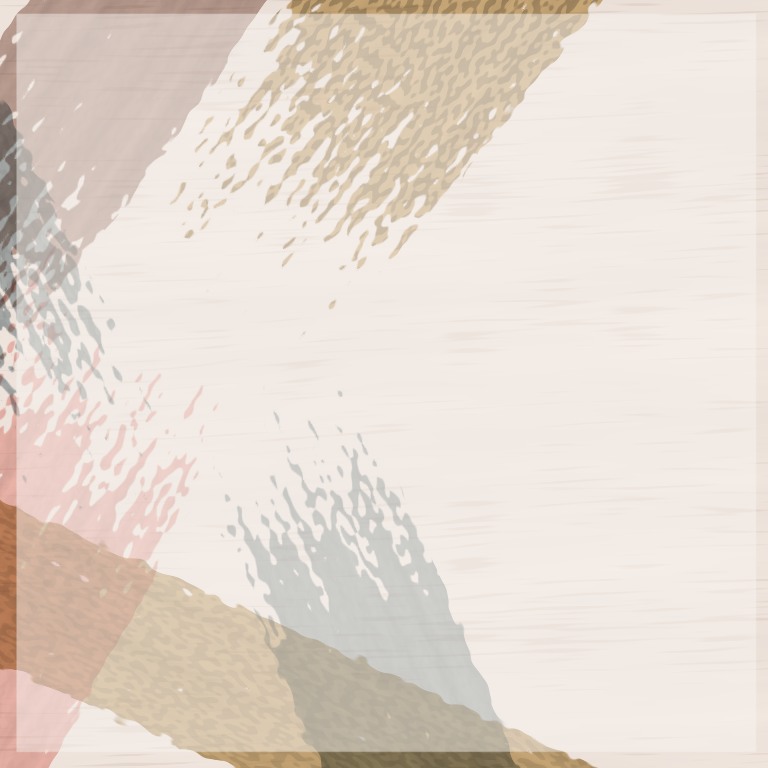
Reproduce this background procedurally as a Shadertoy shader.

```glsl
#define PANEL_VEIL 0.5
#define GRAIN_STRENGTH 0.022
#define BRISTLE_FREQ vec2(5.0, 75.0)
#define DAB_FREQ vec2(46.0, 105.0)
#define GRIT_FREQ vec2(60.0, 130.0)
#define EDGE_RAGGED 0.012
#define WOOD vec3(0.93, 0.89, 0.86)
#define VEIL vec3(0.97, 0.955, 0.94)
#define MAUVE vec3(0.75, 0.66, 0.63)
#define GOLD vec3(0.78, 0.68, 0.50)
#define PINK vec3(0.94, 0.75, 0.73)
#define SLATE vec3(0.67, 0.715, 0.73)

vec2 randomGradient(vec2 cell) {
    float angle = 6.2832 * fract(sin(dot(cell, vec2(127.1, 311.7))) * 43758.5);
    return vec2(cos(angle), sin(angle));
}

float gradientNoise(vec2 p) {
    vec2 i = floor(p), f = p - i;
    vec2 u = f * f * f * (f * (f * 6.0 - 15.0) + 10.0);
    vec2 e = vec2(1.0, 0.0);
    float low = mix(dot(randomGradient(i), f),
                    dot(randomGradient(i + e.xy), f - e.xy), u.x);
    float high = mix(dot(randomGradient(i + e.yx), f - e.yx),
                     dot(randomGradient(i + e.xx), f - e.xx), u.x);
    return mix(low, high, u.y);
}

// Pale boards with long, slightly rising fibres
vec3 woodGrain(vec2 p) {
    p.y += 0.025 * gradientNoise(p * vec2(1.6, 3.0)) - 0.04 * p.x;
    float bands = 0.0, weight = 1.0;
    vec2 freq = vec2(1.3, 11.0);
    for (int i = 0; i < 4; i++) {
        bands += weight * gradientNoise(p * freq + float(i) * 17.3);
        freq *= vec2(1.9, 2.2);
        weight *= 0.65;
    }
    float fibre = gradientNoise(p * vec2(9.0, 190.0) + 5.0);
    float cluster = gradientNoise(p * vec2(2.0, 9.0) + 31.0);
    float cracks = smoothstep(0.22, 0.5, fibre + 0.45 * cluster);
    return WOOD + GRAIN_STRENGTH * bands
         - cracks * vec3(0.035, 0.05, 0.058);
}

// Multiplies in a dry brush stroke; wear gives where it thins and ends
vec3 brushStroke(vec3 under, vec2 p, vec2 from, vec2 heading, float halfWidth,
                 vec2 wear, vec3 tint, float grit) {
    vec2 dir = normalize(heading);
    vec2 q = vec2(dot(p - from, dir), dot(p - from, vec2(-dir.y, dir.x)));
    vec2 seed = from * 37.0 + 11.0;

    // Bristle trails and dabs break the paint as it runs out
    float fade = clamp((q.x - wear.x) / (wear.y - wear.x), 0.0, 1.3);
    float across = abs(q.y) / halfWidth;
    float bristles = gradientNoise(q * BRISTLE_FREQ + seed);
    float dabs = gradientNoise(q * DAB_FREQ + seed.yx);
    float paint = 0.9 - 1.8 * fade - 0.35 * pow(min(across, 1.2), 8.0)
                + 1.1 * bristles + dabs;
    float paintBlur = max(fwidth(paint), 0.02);
    float cover = smoothstep(-paintBlur, paintBlur, paint);

    // Ragged long sides
    float ragged = EDGE_RAGGED * gradientNoise(q * vec2(35.0, 90.0) + seed);
    float side = abs(q.y) + ragged - halfWidth;
    float sideBlur = 1.0 / min(iResolution.x, iResolution.y);
    cover *= 1.0 - smoothstep(-sideBlur, sideBlur, side);

    // Flecks and combed lines inside the paint
    float flecks = gradientNoise(q * GRIT_FREQ + seed + 53.0);
    float combed = gradientNoise(q * vec2(2.5, 60.0) + seed + 71.0);
    float shade = 1.0 + 0.08 * combed
                + grit * (smoothstep(-0.12, 0.08, flecks) - 0.7);
    return under * mix(vec3(1.0), tint * shade, cover);
}

float panelMask(vec2 p) {
    vec2 d = abs(p - vec2(0.503, 0.5015)) - vec2(0.4815, 0.4805);
    float blur = 1.0 / min(iResolution.x, iResolution.y);
    return 1.0 - smoothstep(-blur, blur, max(d.x, d.y));
}

void mainImage(out vec4 fragColor, in vec2 fragCoord) {
    vec2 p = fragCoord / iResolution.xy;
    vec3 color = woodGrain(p);

    // Upper strokes
    color = brushStroke(color, p, vec2(0.195, 1.0), vec2(-0.577, -0.817),
                        0.128, vec2(0.12, 0.62), MAUVE, 0.02);
    color = brushStroke(color, p, vec2(0.579, 1.0), vec2(-0.62, -0.785),
                        0.158, vec2(0.04, 0.48), GOLD, 0.20);
    color = brushStroke(color, p, vec2(-0.116, 0.818), vec2(0.447, -0.894),
                        0.13, vec2(0.08, 0.52), SLATE, 0.05);

    // Lower strokes
    color = brushStroke(color, p, vec2(-0.114, 0.101), vec2(0.504, 0.864),
                        0.20, vec2(0.20, 0.59), PINK, 0.02);
    color = brushStroke(color, p, vec2(0.0, 0.2415), vec2(0.913, -0.408),
                        0.098, vec2(0.5, 3.0), GOLD, 0.09);
    color = brushStroke(color, p, vec2(0.547, 0.0), vec2(-0.39, 0.92),
                        0.12, vec2(0.18, 0.52), SLATE, 0.02);

    // Translucent pale panel leaving a thin border
    color = mix(color, VEIL, PANEL_VEIL * panelMask(p));
    fragColor = vec4(clamp(color, 0.0, 1.0), 1.0);
}
```
